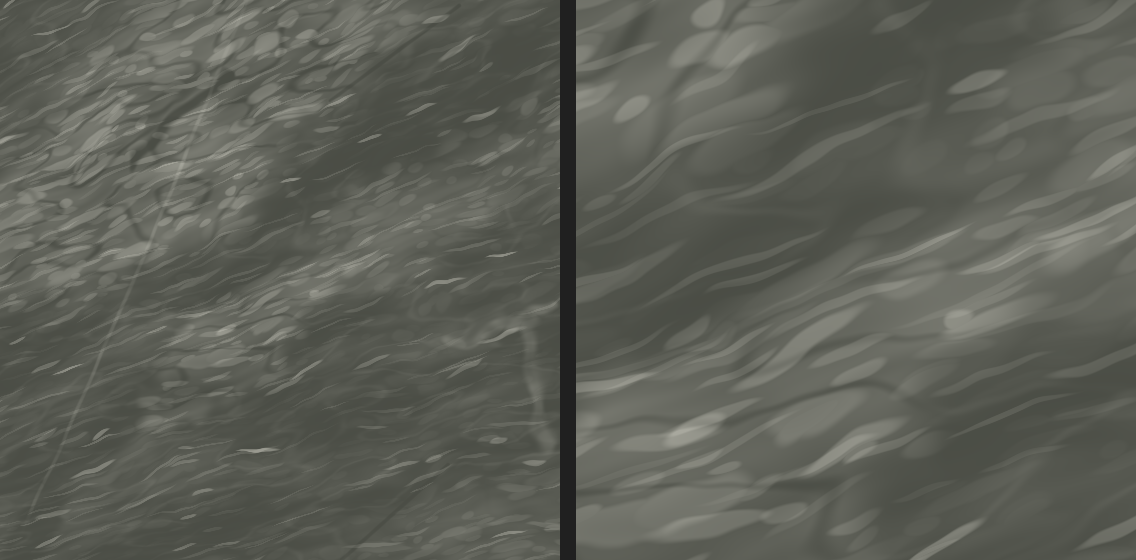
Left: the whole. Right: its middle third, enlarged.
A three.js fragment shader for this texture:

```glsl
// Dark grey-green foliated stone: pale zones full of flattened clasts, fine streaks
// and short bright slivers, all following a wavy slanted grain. Built from warped
// gradient noise, scattered ellipses in stretched cells, and a few faults.

varying vec2 vUv;

const vec3 SHADOW = vec3(0.27, 0.28, 0.25);
const vec3 PALE = vec3(0.66, 0.66, 0.62);
const float GRAIN_ANGLE = 0.36;
const float GRAIN_BEND = 0.2;
const float BASE_TONE = 0.095;
const float ZONE_TONE = 0.31;
const float FLOW_TONE = 0.27;
const float CLAST_TONE = 0.46;
const float STREAK_TONE = 0.24;
const float SLIVER_TONE = 0.55;
const float SEAM_TONE = 0.20;
const float FAULT_TONE = 0.19;

vec2 hash2(vec2 p) {
  vec3 q = fract(p.xyx * vec3(0.1031, 0.1030, 0.0973));
  q += dot(q, q.yzx + 33.33);
  return fract((q.xx + q.yz) * q.zy);
}

float cornerSlope(vec2 cell, vec2 offset) {
  float angle = 6.2832 * hash2(cell + 61.0).x;
  return dot(vec2(cos(angle), sin(angle)), offset);
}

// Gradient noise, roughly -0.7 to 0.7
float noise(vec2 p) {
  vec2 i = floor(p), f = fract(p);
  vec2 w = f * f * f * (f * (f * 6.0 - 15.0) + 10.0);
  vec2 e = vec2(1.0, 0.0);
  float low = mix(cornerSlope(i, f), cornerSlope(i + e, f - e), w.x);
  float high = mix(cornerSlope(i + e.yx, f - e.yx), cornerSlope(i + 1.0, f - 1.0), w.x);
  return mix(low, high, w.y);
}

vec2 turn(vec2 p, float angle) {
  float c = cos(angle), s = sin(angle);
  return vec2(c * p.x + s * p.y, c * p.y - s * p.x);
}

float patchMask(vec2 p, vec2 center, float angle, vec2 radii) {
  return 1.0 - smoothstep(0.65, 1.15, length(turn(p - center, angle) / radii));
}

float seamLine(vec2 p, vec2 a, vec2 b, float width) {
  vec2 ab = b - a;
  float along = clamp(dot(p - a, ab) / dot(ab, ab), 0.0, 1.0);
  return 1.0 - smoothstep(0.2 * width, width, length(p - a - along * ab));
}

// Coordinates along and across the bent, wavy grain
vec2 grainSpace(vec2 p) {
  vec2 g = turn(p, GRAIN_ANGLE);
  g.y -= GRAIN_BEND * g.x * (g.y - 0.25);
  g.y += 0.022 * noise(g * vec2(5.0, 8.0)) + 0.006 * noise(g * vec2(15.0, 30.0) + 9.0);
  g.x += 0.02 * noise(g * vec2(8.0, 14.0) + 31.0);
  return g;
}

// Broad light and dark regions with ragged borders
float zones(vec2 p) {
  p += 0.06 * vec2(noise(p * 6.0), noise(p * 6.0 + 17.0));
  p += 0.03 * vec2(noise(p * 19.0 + 5.0), noise(p * 19.0 + 43.0));
  float zone = patchMask(p, vec2(0.34, 0.80), 0.72, vec2(0.56, 0.20));
  zone = max(zone, 0.85 * patchMask(p, vec2(0.42, 0.37), 0.62, vec2(0.28, 0.075)));
  zone = max(zone, 0.45 * patchMask(p, vec2(0.80, 0.66), 0.56, vec2(0.42, 0.10)));
  zone = max(zone, 0.35 * patchMask(p, vec2(0.88, 0.06), 0.35, vec2(0.30, 0.08)));
  return zone - 0.3 * patchMask(p, vec2(0.78, 0.82), 0.45, vec2(0.23, 0.09));
}

// Tilted ellipses, one per stretched cell; slim is their thickness in cells
float lenses(vec2 g, vec2 cells, float slim, float share, float seed) {
  vec2 s = g * cells, id = floor(s);
  float pale = 0.0;
  for (int j = -1; j <= 1; j++) {
    for (int i = -1; i <= 1; i++) {
      vec2 cell = id + vec2(float(i), float(j));
      vec2 trait = hash2(cell + seed + 37.0);
      vec2 chance = hash2(cell + seed + 151.0);
      vec2 size = vec2(mix(0.3, 0.85, trait.x), slim * mix(0.5, 1.4, trait.y));
      vec2 q = s - cell - hash2(cell + seed);
      q.y += (hash2(cell + seed + 89.0).x - 0.5) * 0.7 * q.x;
      q /= size;
      float body = 1.0 - smoothstep(0.4, 1.0, dot(q, q));
      pale = max(pale, body * step(chance.x, share) * mix(0.3, 1.0, chance.y));
    }
  }
  return pale;
}

void main() {
  vec2 p = vUv;
  vec2 g = grainSpace(p);
  vec2 rough = g + 0.005 * vec2(noise(p * 37.0), 0.6 * noise(p * 37.0 + 19.0));
  float zone = zones(p);
  float lit = clamp(zone, 0.0, 1.0);

  // Layered grain, patchy inside the pale zones
  float flow = noise(g * vec2(3.0, 9.0)) + 0.6 * noise(g * vec2(6.0, 30.0) + 7.0)
    + 0.45 * noise(g * vec2(15.0, 75.0) + 23.0);
  float mottle = 1.0 + 0.6 * lit * noise(g * vec2(6.0, 13.0) + 53.0);
  float tone = BASE_TONE + ZONE_TONE * zone * mottle + FLOW_TONE * flow * (0.75 + 0.25 * lit);

  // Clasts with darker gaps, pale streaks and bright slivers
  float clasts = max(lenses(rough, vec2(15.0, 41.0), 0.36, 0.6, 3.0),
    0.85 * lenses(rough, vec2(27.0, 72.0), 0.38, 0.45, 211.0));
  tone += CLAST_TONE * (clasts - 0.18 * lit) * (0.17 + 0.6 * lit);
  tone += STREAK_TONE * lenses(rough, vec2(12.0, 50.0), 0.14, 0.55, 409.0);
  tone += SLIVER_TONE * lenses(rough, vec2(18.0, 42.0), 0.16, 0.12, 613.0) * (1.0 - 0.5 * lit);

  // Thin contour seams: dark in pale zones, faintly pale elsewhere
  float seam = 1.0 - smoothstep(0.0, 0.09, abs(noise(rough * vec2(7.0, 25.0) + 71.0)));
  tone += SEAM_TONE * seam * mix(0.35, -0.9, lit);

  // Dark fissures and a pale vein
  vec2 ragged = p + 0.03 * vec2(noise(p * 16.0), noise(p * 16.0 + 29.0));
  float fissure = seamLine(ragged, vec2(0.23, 0.71), vec2(0.40, 0.865), 0.016);
  fissure = max(fissure, 0.4 * seamLine(p, vec2(0.61, 0.0), vec2(0.80, 0.17), 0.005));
  fissure = max(fissure, 0.5 * seamLine(p, vec2(0.59, 0.82), vec2(0.82, 0.99), 0.005));
  float vein = seamLine(ragged, vec2(0.945, 0.43), vec2(0.97, 0.21), 0.024);
  vein = max(vein, seamLine(ragged, vec2(0.80, 0.385), vec2(1.0, 0.46), 0.014));
  tone += 0.25 * vein * (0.8 + noise(p * 30.0)) - 0.32 * fissure;

  // Long pale hairline fault with a darker lower end
  float offset = p.x - (0.015 + 0.47 * p.y - 0.045 * p.y * p.y) - 0.004 * noise(p * 13.0);
  float hairline = 1.0 - smoothstep(0.001, 0.0055, abs(offset));
  float strength = smoothstep(0.03, 0.12, p.y) * (1.0 - 0.6 * smoothstep(0.72, 0.98, p.y));
  tone += FAULT_TONE * hairline * strength * (0.85 + 0.7 * noise(p * 25.0));
  tone -= 0.12 * patchMask(p, vec2(0.06, 0.05), 1.0, vec2(0.10, 0.04));

  // Deep shadows level off softly instead of clipping
  tone = 0.5 * (tone + 0.05 + sqrt((tone - 0.05) * (tone - 0.05) + 0.004));
  gl_FragColor = vec4(mix(SHADOW, PALE, clamp(tone, 0.0, 1.0)), 1.0);
}
```
